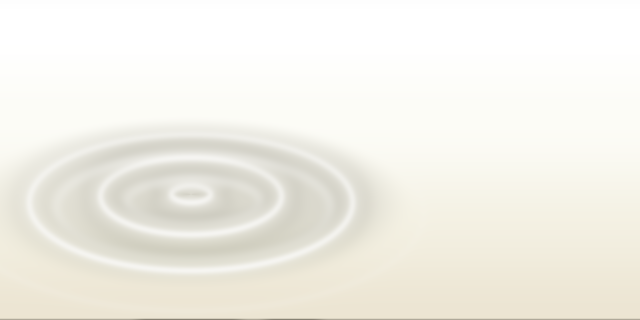
Reproduce this background procedurally as a WebGL 1 fragment shader.

```glsl
precision highp float;
// Pale liquid surface: a white-to-cream vertical gradient with a soft grey
// pool at the lower left. Concentric elliptical crests are summed in a loop,
// each with a bright core, a broad halo, a trough and a fainter inner crest.
uniform vec2 u_resolution;

#define RIPPLE_CENTRE vec2(0.597, 0.393)
#define FIRST_RADII vec2(0.060, 0.026)
#define RADII_STEP vec2(0.2225, 0.0935)
#define CENTRE_DROP 0.0065
#define INNER_INSET vec2(0.078, 0.050)
#define CREST_WIDTH 0.0125
#define POOL_CENTRE vec2(0.590, 0.365)
#define POOL_RADII vec2(0.710, 0.275)
#define POOL_COLOUR vec3(0.845, 0.838, 0.795)
#define CREST_COLOUR vec3(0.975, 0.973, 0.965)
#define TROUGH_DEPTH 0.035

// Approximate signed distance to an ellipse outline.
float ellipseDistance(vec2 q, vec2 radii) {
  float k = length(q / radii);
  return k * (k - 1.0) / max(length(q / (radii * radii)), 0.001);
}

float bell(float x, float width) {
  float t = x / width;
  return exp(-t * t);
}

vec3 backdrop(float y) {
  vec3 colour = mix(vec3(0.925, 0.897, 0.825), vec3(0.953, 0.940, 0.885),
                    smoothstep(0.0, 0.32, y));
  colour = mix(colour, vec3(0.988, 0.987, 0.965), smoothstep(0.25, 0.62, y));
  colour = mix(colour, vec3(1.0), smoothstep(0.62, 0.90, y));
  return colour - 0.008 * smoothstep(0.96, 1.0, y);
}

// Soft-edged interval along x.
float span(float x, float from, float to) {
  return smoothstep(from - 0.03, from + 0.03, x)
       * (1.0 - smoothstep(to - 0.03, to + 0.03, x));
}

void main() {
  vec2 p = gl_FragCoord.xy / u_resolution * vec2(2.0, 1.0);
  vec3 colour = backdrop(p.y);

  // Grey pool, thinner toward the left border and warmer toward the bottom.
  float reach = length((p - POOL_CENTRE) / POOL_RADII);
  float pool = 1.0 - smoothstep(0.68, 1.0, reach);
  pool *= mix(0.55, 1.0, smoothstep(0.0, 0.45, p.x));
  vec3 warmth = vec3(0.010, 0.010, -0.012) * smoothstep(0.38, 0.15, p.y);
  colour = mix(colour, POOL_COLOUR + warmth, pool * 0.92);

  // Crests, from the small central drop outward.
  float light = 0.0;
  float trough = 0.0;
  for (int i = 0; i < 4; i++) {
    float n = float(i);
    vec2 q = p - RIPPLE_CENTRE + vec2(0.0, CENTRE_DROP * n * n);
    vec2 radii = FIRST_RADII + RADII_STEP * n;
    float d = ellipseDistance(q, radii);
    float below = 0.5 - 0.5 * q.y / max(length(q / radii) * radii.y, 0.001);
    float strength = mix(0.60, 0.90, below);
    if (i == 3) strength = 0.16 * below;
    light += strength * (0.72 * bell(d, CREST_WIDTH) + 0.25 * bell(d, 0.032));
    trough += strength * bell(abs(d) - 0.047, 0.026);

    // Fainter secondary crest inside the two middle rings.
    if (i == 1 || i == 2) {
      float inner = ellipseDistance(q + vec2(-0.008, 0.015), radii - INNER_INSET);
      light += 0.32 * bell(inner, 0.020) * (1.1 - 0.6 * below);
    }
  }
  colour -= TROUGH_DEPTH * trough * pool;
  colour = mix(colour, CREST_COLOUR, clamp(light, 0.0, 1.0));

  // Thin shadow along the lower border with two darker stretches.
  float dark = 0.38 + 0.25 * (span(p.x, 0.43, 0.75) + span(p.x, 0.83, 1.0));
  float line = 1.0 - smoothstep(0.002, 0.006, p.y);
  colour = mix(colour, vec3(0.30, 0.28, 0.23), dark * line);

  gl_FragColor = vec4(clamp(colour, 0.0, 1.0), 1.0);
}
```
